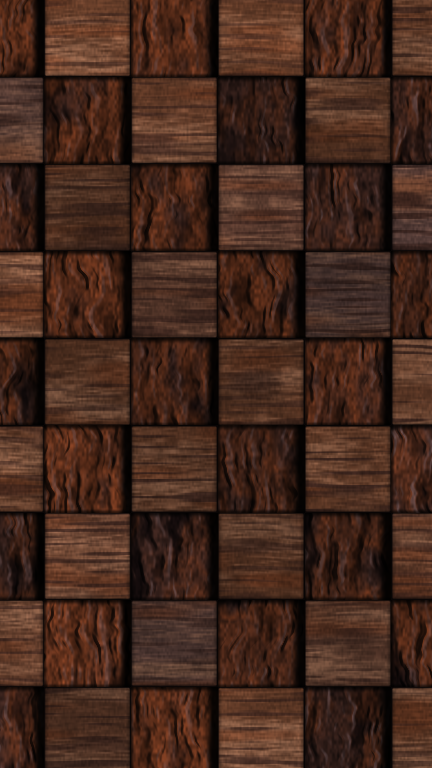
This texture is drawn by a WebGL 1 fragment shader. Its source:

```glsl
precision highp float;
// Checkerboard of wooden blocks: raised ones with fine horizontal grain alternate
// with sunken ones of rough, wavy vertical grain, shaded by their neighbours.
// Each block takes its tone, streaks and wear from a hash of its grid cell.
uniform vec2 u_resolution;

#define PITCH vec2(0.2010, 0.2018)    // block size, in canvas widths
#define ORIGIN vec2(0.102, 0.1875)    // corner of cell (0, 0)
#define SEAM 0.012                    // gap around raised blocks, in blocks
#define SHADOW_WIDTH 0.13             // shadow on the right of sunken blocks
#define GRAIN_LINES 15.0              // dark lines across a raised block
#define RIDGES 10.0                   // ridges across a sunken block
#define BLACK_WOOD vec3(0.065, 0.038, 0.038)
#define DARK_WOOD vec3(0.20, 0.12, 0.10)
#define GREY_WOOD vec3(0.25, 0.19, 0.19)
#define RUST_WOOD vec3(0.38, 0.18, 0.09)
#define BROWN_WOOD vec3(0.35, 0.21, 0.14)
#define PALE_WOOD vec3(0.54, 0.38, 0.29)

float hash(vec2 p) {
  vec3 q = fract(p.xyx * 0.1031);
  q += dot(q, q.yzx + 33.33);
  return fract((q.x + q.y) * q.z);
}

float noise(vec2 p) {
  vec2 i = floor(p), f = fract(p);
  f = f * f * (3.0 - 2.0 * f);
  return mix(mix(hash(i), hash(i + vec2(1.0, 0.0)), f.x),
             mix(hash(i + vec2(0.0, 1.0)), hash(i + 1.0), f.x), f.y);
}

float fbm(vec2 p) {
  float sum = 0.0, gain = 0.533;
  for (int i = 0; i < 4; i++) {
    sum += gain * noise(p);
    p = p * 2.03 + 17.1;
    gain *= 0.5;
  }
  return sum;
}

// Raised block: smooth sawn face with level growth rings.
vec3 raisedWood(vec2 uv, vec2 cell) {
  vec2 seed = cell * 23.7 + 211.0;
  float tone = hash(cell + 51.0);
  float greyness = hash(cell + 87.0);
  float level = uv.y + 0.035 * (noise(seed + uv * vec2(1.6, 2.0)) - 0.5);
  float bands = noise(seed + vec2(uv.x * 0.8, level * 5.0));
  float rings = noise(seed + vec2(uv.x * 1.5, level * GRAIN_LINES * 1.7));
  float fibres = noise(seed + vec2(uv.x * 7.0, level * 44.0));
  float pores = noise(seed + uv * vec2(48.0, 26.0));

  vec3 base = mix(BROWN_WOOD, GREY_WOOD * 1.25, smoothstep(0.35, 1.0, greyness) * 0.75);
  vec3 col = mix(base, PALE_WOOD, 0.8 * smoothstep(0.25, 0.95, bands * 0.65 + fibres * 0.35));
  col = mix(col, RUST_WOOD, 0.45 * smoothstep(0.5, 0.9, noise(seed + 9.0 + uv * vec2(1.2, 6.0))));
  float line = 1.0 - smoothstep(0.16, 0.46, rings);
  col = mix(col, DARK_WOOD, line * mix(0.5, 0.85, hash(cell + 13.0)));
  col *= 0.80 + 0.22 * fibres + 0.24 * pores;
  col *= 0.80 + 0.30 * fbm(seed + uv * 3.0);
  return col * mix(0.78, 1.14, tone);
}

// Sunken block: weathered ridges lit from the right, with rusty patches.
float ridgeHeight(vec2 uv, vec2 seed) {
  float bend = 0.16 * (noise(seed + uv * vec2(2.0, 3.0)) - 0.5)
             + 0.05 * (noise(seed + uv * vec2(5.0, 11.0)) - 0.5);
  float x = (uv.x + bend) * RIDGES;
  return 0.65 * noise(seed + vec2(x, uv.y * 1.8))
       + 0.35 * noise(seed + vec2(x * 2.3, uv.y * 6.0));
}

vec3 sunkenWood(vec2 uv, vec2 cell) {
  vec2 seed = cell * 31.3 + 317.0;
  float height = ridgeHeight(uv, seed);
  float slope = height - ridgeHeight(uv + vec2(0.025, 0.008), seed);
  float rusty = hash(cell + 29.0);
  float patches = fbm(seed + uv * vec2(3.0, 1.8));

  vec3 col = mix(BLACK_WOOD, DARK_WOOD, smoothstep(0.2, 0.55, height));
  float rust = smoothstep(0.62, 0.30, abs(patches - 0.5) + 0.62 - 0.45 * rusty);
  rust = max(rust, smoothstep(0.48, 0.72, patches) * 0.7);
  col = mix(col, RUST_WOOD * (0.45 + height), rust * 0.75);
  float crest = smoothstep(0.02, 0.20, slope) * smoothstep(0.3, 0.6, height);
  col = mix(col, GREY_WOOD * 1.35, crest * mix(0.85, 0.4, rusty));
  col *= 1.0 - 0.65 * smoothstep(0.04, 0.22, -slope);
  col *= 0.72 + 0.60 * noise(seed + uv * vec2(40.0, 20.0));
  return col * mix(0.85, 1.15, hash(cell + 71.0));
}

void main() {
  vec2 grid = (gl_FragCoord.xy / u_resolution.x - ORIGIN) / PITCH;
  vec2 cell = floor(grid), uv = fract(grid);
  float pixel = 1.0 / (u_resolution.x * PITCH.x);
  vec3 col;

  if (mod(cell.x + cell.y, 2.0) > 0.5) {
    // Rounded face with a faintly worn rim and a dark seam.
    vec2 q = abs(uv - 0.5) - (0.5 - SEAM - 0.02);
    float d = length(max(q, 0.0)) + min(max(q.x, q.y), 0.0) - 0.02;
    float face = 1.0 - smoothstep(-pixel, pixel, d);
    col = raisedWood(uv, cell) * mix(0.72, 1.0, smoothstep(0.0, 0.05, -d));
    col *= 1.0 + 0.18 * smoothstep(0.94, 0.975, uv.y);
    col = mix(BLACK_WOOD * 0.5, col, face);
  } else {
    // Neighbouring blocks shade every side, most of all the right.
    float edge = 1.0 - uv.x + 0.012 * (noise(cell * 7.0 + 90.0 + uv * 9.0) - 0.5);
    float light = mix(0.08, 1.0, smoothstep(SHADOW_WIDTH * 0.4, SHADOW_WIDTH * 1.3, edge));
    light *= mix(0.35, 1.0, smoothstep(0.0, 0.045, uv.x));
    light *= mix(0.25, 1.0, smoothstep(0.0, 0.07, 1.0 - uv.y));
    light *= mix(0.35, 1.0, smoothstep(0.0, 0.05, uv.y));
    col = sunkenWood(uv, cell) * light;
  }
  gl_FragColor = vec4(col, 1.0);
}
```
